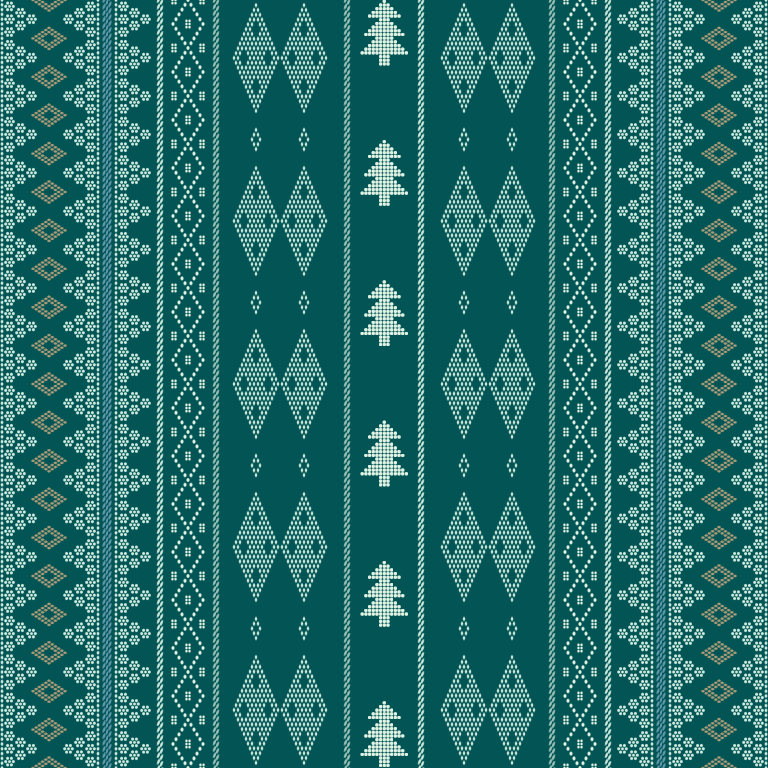
Write a three.js fragment shader that draws this pattern.

```glsl
varying vec2 vUv;

const float SPAN = 768.0; // design units across the canvas
const float SOFT = 0.75;  // half width of a smoothed edge
const vec3 TEAL = vec3(0.01, 0.335, 0.335);
const vec3 CREAM = vec3(0.88, 0.95, 0.89);
const vec3 MINT = vec3(0.80, 0.92, 0.87);
const vec3 SAGE = vec3(0.60, 0.76, 0.72);
const vec3 BLUE = vec3(0.38, 0.60, 0.68);
const vec3 GOLD = vec3(0.68, 0.61, 0.47);

// Distance to the middle of the nearest repeat
float centred(float x, float period) {
  return x - period * floor(x / period + 0.5);
}

float bead(vec2 p, vec2 radius) {
  float d = (length(p / radius) - 1.0) * min(radius.x, radius.y);
  return 1.0 - smoothstep(-SOFT, SOFT, d);
}

float beadGrid(vec2 p, vec2 count, float pitch, vec2 radius) {
  vec2 cell = floor(p / pitch + 0.5 * count);
  cell = clamp(cell, vec2(0.0), count - 1.0);
  return bead(p - (cell + 0.5 - 0.5 * count) * pitch, radius);
}

// Rhombus of beads, split into hollow blocks
float beadRhombus(vec2 p, vec2 stride, float count, float block, float rim, vec2 radius) {
  vec2 q = 0.5 * p / stride;
  vec2 cell = floor(vec2(q.x + q.y, q.y - q.x) + 0.5 * count);
  if (min(cell.x, cell.y) < 0.0 || max(cell.x, cell.y) >= count) return 0.0;
  vec2 fromMiddle = abs(mod(cell, block) + 0.5 - 0.5 * block);
  if (max(fromMiddle.x, fromMiddle.y) < 0.5 * block - rim) return 0.0;
  vec2 c = cell + 0.5 - 0.5 * count;
  return bead(p - stride * vec2(c.x - c.y, c.x + c.y), radius);
}

float flower(vec2 p) {
  float angle = centred(atan(p.y, p.x), 1.0472);
  vec2 petal = length(p) * vec2(cos(angle), sin(angle)) - vec2(3.8, 0.0);
  return max(bead(p, vec2(1.4)), bead(petal, vec2(1.5)));
}

// Dotted border with triangles of flowers rising along +x
float flowerBorder(vec2 p, float period) {
  float ink = bead(vec2(p.x, centred(p.y, period / 8.0)), vec2(1.3, 1.7));
  float y = centred(p.y, period);
  float pitch = period / 3.0;
  for (int i = 0; i < 3; i++) {
    float column = float(i);
    float last = 2.0 - column;
    float row = clamp(floor(y / pitch + 0.5 * last + 0.5), 0.0, last);
    vec2 centre = vec2(7.5 + 11.0 * column, (row - 0.5 * last) * pitch);
    ink = max(ink, flower(vec2(p.x, y) - centre));
  }
  return ink;
}

// Strands of slanted dashes
float rope(vec2 p, float strands, float pitch) {
  float gap = 2.9;
  float strand = floor(p.x / gap + 0.5 * strands);
  strand = clamp(strand, 0.0, strands - 1.0);
  float x = p.x - (strand + 0.5 - 0.5 * strands) * gap;
  float y = centred(p.y + strand * 0.35 * pitch, pitch);
  return bead(vec2(x - 0.35 * y, y), vec2(1.25, 2.8));
}

// Zigzag lozenges with small marks inside and beside the crossings
float lozengeChain(vec2 p, float period) {
  vec2 q = vec2(abs(p.x), abs(centred(p.y, period)));
  vec2 stride = vec2(3.0, period / 10.0);
  float ink = bead(q - stride * floor(q.y / stride.y + 0.5), vec2(1.5, 1.9));
  vec2 markBead = vec2(1.15, 1.35);
  ink = max(ink, beadGrid(q - vec2(0.0, 0.5 * period), vec2(2.0, 3.0), 3.1, markBead));
  return max(ink, beadGrid(q - vec2(14.0, 0.0), vec2(2.0, 3.0), 3.1, markBead));
}

// Three widening tiers and a trunk; y runs down from the tip
float tree(vec2 p, float pitch) {
  float row = floor(p.y / pitch);
  if (row < 0.0 || row > 17.0) return 0.0;
  float tier = floor(row / 5.0);
  float reach = row < 15.0 ? row - 4.0 * tier : 1.0;
  float column = floor(p.x / pitch + 0.5);
  if (abs(column) > reach) return 0.0;
  return bead(p - pitch * vec2(column, row + 0.5), vec2(1.8));
}

void main() {
  vec2 p = (vUv - 0.5) * SPAN;
  float flank = p.x < 0.0 ? -1.0 : 1.0;
  float side = abs(p.x);
  vec3 color = TEAL;

  // Central trees
  float down = mod(0.5 * SPAN - p.y + 0.5, 140.3);
  color = mix(color, CREAM, tree(vec2(p.x - 0.3, down), 3.68));

  // Paired rhombi and the small buds between them
  float x = abs(side - 104.0) - 24.0;
  vec2 seed = vec2(1.15, 1.9);
  float rhombi = beadRhombus(vec2(x, centred(p.y, 163.0)), vec2(2.0, 4.8), 12.0, 6.0, 2.0, seed);
  float buds = beadRhombus(vec2(x, centred(p.y + 81.5, 163.0)), vec2(2.0, 4.8), 3.0, 3.0, 1.0, seed);
  color = mix(color, MINT, max(rhombi, buds));

  // Ropes and lozenge chain
  color = mix(color, flank < 0.0 ? SAGE : MINT, rope(vec2(p.x - flank * 37.0, p.y), 2.0, 6.4));
  color = mix(color, SAGE, rope(vec2(p.x - flank * 168.0, p.y), 2.0, 6.4));
  color = mix(color, MINT, rope(vec2(p.x - flank * 224.0, p.y), 2.0, 6.4));
  color = mix(color, BLUE, rope(vec2(p.x - flank * 277.0, p.y), 3.0, 6.4));
  color = mix(color, CREAM, lozengeChain(vec2(side - 196.0, p.y), 48.0));

  // Outer flower borders and gold rhombi
  float period = SPAN / 20.0;
  float y = p.y + 0.5 * period;
  float borders = flowerBorder(vec2(268.0 - side, y), period);
  borders = max(borders, flowerBorder(vec2(side - 286.0, y), period));
  borders = max(borders, flowerBorder(vec2(382.0 - side, y), period));
  color = mix(color, MINT, borders);
  float gold = beadRhombus(vec2(side - 335.0, centred(p.y, period)), vec2(3.2, 2.1), 6.0, 6.0, 2.0, vec2(1.7, 1.2));
  color = mix(color, GOLD, gold);

  gl_FragColor = vec4(color, 1.0);
}
```
